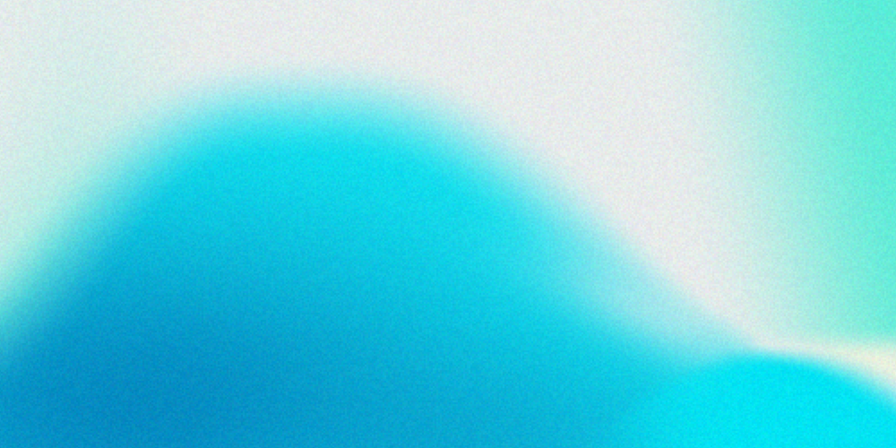
A Shadertoy shader for this background:

```glsl
// A soft cyan wave under a pale sky, with mint light at both sides and a
// small swell at the lower right. Height curves give signed distances, which
// blend the colour layers; fine value noise adds grain.

const vec3 PALE  = vec3(0.905, 0.922, 0.92);
const vec3 CREAM = vec3(0.91, 0.94, 0.87);
const vec3 MINT  = vec3(0.36, 0.925, 0.845);
const vec3 CYAN  = vec3(0.07, 0.92, 0.955);
const vec3 BLUE  = vec3(0.02, 0.545, 0.755);
const vec3 AQUA  = vec3(0.01, 0.89, 0.95);

// Sine-free hash: one random colour per grid point.
vec3 hash32(vec2 p) {
    vec3 q = fract(vec3(p.xyx) * vec3(0.1031, 0.1030, 0.0973));
    q += dot(q, q.yxz + 33.33);
    return fract((q.xxy + q.yzz) * q.zyx);
}

// Smoothly interpolated random colours.
vec3 valueNoise(vec2 p) {
    vec2 cell = floor(p);
    vec2 f = fract(p);
    f = f * f * (3.0 - 2.0 * f);
    vec3 low  = mix(hash32(cell), hash32(cell + vec2(1.0, 0.0)), f.x);
    vec3 high = mix(hash32(cell + vec2(0.0, 1.0)), hash32(cell + 1.0), f.x);
    return mix(low, high, f.y);
}

// Crest of the large wave: steep on the left, a long tail on the right.
float waveHeight(float x) {
    float d = x - 0.68;
    float falloff = d < 0.0 ? 6.0 * pow(-d, 3.2) : 2.3 * pow(d, 2.57);
    float base = 0.17 - 0.14 * smoothstep(1.6, 2.0, x);
    return base + 0.596 * exp(-falloff);
}

// Height difference divided by the slope length; positive below the crest.
float waveDepth(vec2 p) {
    float e = 0.01;
    float slope = (waveHeight(p.x + e) - waveHeight(p.x - e)) / (2.0 * e);
    return (waveHeight(p.x) - p.y) / sqrt(1.0 + slope * slope);
}

// Depth below the parabolic swell.
float swellDepth(vec2 p, vec2 top, float curve) {
    float d = p.x - top.x;
    return top.y - curve * d * d - p.y;
}

// Elliptical Gaussian glow, sheared along a slope.
float glow(vec2 p, vec2 center, vec2 radius, float slope) {
    vec2 q = p - center;
    q.y -= slope * q.x;
    q /= radius;
    return exp(-dot(q, q));
}

vec3 sky(vec2 p, float depth) {
    // Cream light beneath the mint curtain on the right.
    float cream = glow(p, vec2(1.96, 0.2), vec2(0.16, 0.07), 0.0);
    vec3 color = mix(PALE, CREAM, cream);
    float start = 1.75 - 0.2 * p.y;
    float curtain = smoothstep(start - 0.14, start + 0.42, p.x);
    curtain *= smoothstep(0.195, 0.275, p.y);
    color = mix(color, MINT, curtain);

    // Mint fringe along the left flank.
    float fringe = exp(-max(-depth, 0.0) / 0.15);
    fringe *= 1.0 - smoothstep(0.0, 0.5, p.x);
    return mix(color, MINT, 0.8 * fringe);
}

// Cyan body with a blue core at the left and a fainter one along the base.
vec3 waveColor(vec2 p) {
    float core = glow(p, vec2(0.28, 0.08), vec2(0.85, 0.46), 0.0);
    float base = 0.45 * glow(p, vec2(1.1, 0.0), vec2(0.5, 0.22), 0.0);
    vec3 color = mix(CYAN, BLUE, 1.0 - (1.0 - core) * (1.0 - base));

    // Pale haze below the right slope.
    float haze = glow(p, vec2(1.48, 0.285), vec2(0.27, 0.085), -0.42);
    return mix(color, PALE, 0.55 * haze);
}

void mainImage(out vec4 fragColor, in vec2 fragCoord) {
    // Two units wide and one unit high.
    vec2 p = fragCoord / iResolution.xy * vec2(2.0, 1.0);
    float depth = waveDepth(p);
    vec3 color = sky(p, depth);

    // Large wave, with an edge that tightens toward the right.
    float softness = mix(0.125, 0.04, smoothstep(1.25, 1.75, p.x));
    float waveMask = smoothstep(-softness, softness, depth);
    color = mix(color, waveColor(p), waveMask);

    // Swell on the right, merging into the wave on its left side.
    float swell = swellDepth(p, vec2(1.72, 0.205), 1.2);
    float blur = 0.03 + 0.03 * smoothstep(1.75, 2.0, p.x);
    float swellMask = smoothstep(-blur, blur, swell);
    swellMask *= smoothstep(1.25, 1.7, p.x);
    color = mix(color, AQUA, swellMask);

    // Fine grain tied to the canvas size.
    vec3 grain = valueNoise(p * 250.0) - 0.5;
    color += 0.07 * grain;
    fragColor = vec4(clamp(color, 0.0, 1.0), 1.0);
}
```
